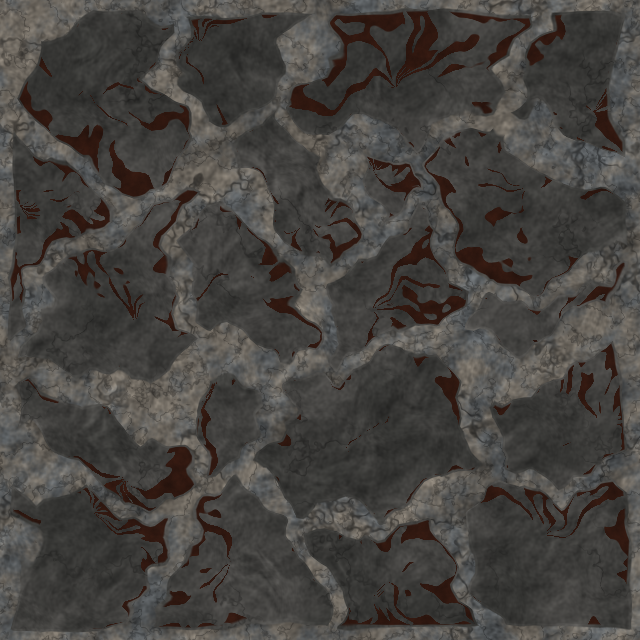
This texture is drawn by a Shadertoy shader. Its source:

```glsl
#define GRID ivec2(4, 5)
#define JITTER 0.8
#define SIZE_SPREAD 0.018
#define GAP 0.014
#define NOTCH 0.075
#define RIM 0.011
#define DRIP_RATE 4.2
#define STONE_WARM vec3(0.445, 0.42, 0.385)
#define STONE_COOL vec3(0.335, 0.35, 0.36)
#define HIDE_LIGHT vec3(0.282, 0.277, 0.268)
#define HIDE_DARK vec3(0.198, 0.198, 0.19)
#define BLOOD vec3(0.18, 0.083, 0.052)

vec2 hash2(vec2 p) {
    vec3 q = fract(p.xyx * vec3(0.1031, 0.1030, 0.0973));
    q += dot(q, q.yzx + 33.33);
    return fract((q.xx + q.yz) * q.zy);
}

// Gradient noise, roughly -0.7 to 0.7
float noise(vec2 p) {
    vec2 i = floor(p), f = p - i;
    vec2 u = f * f * f * (f * (f * 6.0 - 15.0) + 10.0);
    vec2 e = vec2(0.0, 1.0);
    float a = dot(hash2(i) * 2.0 - 1.0, f);
    float b = dot(hash2(i + e.yx) * 2.0 - 1.0, f - e.yx);
    float c = dot(hash2(i + e.xy) * 2.0 - 1.0, f - e.xy);
    float d = dot(hash2(i + e.yy) * 2.0 - 1.0, f - e.yy);
    return 1.3 * mix(mix(a, b, u.x), mix(c, d, u.x), u.y);
}

float fbm(vec2 p) {
    float sum = 0.0, amp = 0.6;
    for (int i = 0; i < 5; i++) {
        sum += amp * noise(p);
        p = mat2(1.6, 1.2, -1.2, 1.6) * p + 7.3;
        amp *= 0.62;
    }
    return sum;
}

// Thin dark line where the noise crosses zero
float crackLine(vec2 p, float width) {
    return 1.0 - smoothstep(0.0, width, abs(fbm(p)));
}

vec2 triangleWave(vec2 x) { return abs(fract(x) - 0.5) - 0.25; }

// Bends straight borders into kinked, torn outlines
vec2 tear(vec2 p) {
    vec2 bent = p + 0.11 * triangleWave(p.yx * 3.1 + 0.4 * p + 0.2);
    bent += 0.055 * triangleWave(p.yx * 7.3 - 2.0 * p);
    bent += 0.022 * triangleWave(p.yx * 17.0 + 5.0 * p);
    bent += 0.04 * vec2(noise(p * 5.0 + 3.0), noise(p * 5.0 + 41.0));
    return bent + 0.009 * vec2(noise(p * 30.0), noise(p * 30.0 + 19.0));
}

// Site position in xy, size weight in z
vec3 shardSite(int k) {
    vec2 cell = vec2(k % GRID.x, k / GRID.x);
    vec2 shift = (hash2(cell + 17.0) - 0.5) * JITTER;
    float weight = (hash2(cell + 71.0).x - 0.5) * SIZE_SPREAD;
    return vec3((cell + 0.5 + shift) / vec2(GRID), weight);
}

// Depth inside the nearest shard; also returns its index and site
float shardDepth(vec2 p, out int id, out vec2 site) {
    float best = 1e3;
    int count = GRID.x * GRID.y;
    for (int k = 0; k < count; k++) {
        vec3 s = shardSite(k);
        float power = dot(p - s.xy, p - s.xy) - s.z;
        if (power < best) { best = power; id = k; site = s.xy; }
    }
    float depth = 1e3;
    for (int k = 0; k < count; k++) {
        if (k == id) continue;
        vec3 s = shardSite(k);
        float power = dot(p - s.xy, p - s.xy) - s.z;
        depth = min(depth, (power - best) / (2.0 * length(s.xy - site)));
    }
    return depth;
}

vec3 stoneColor(vec2 p) {
    float tint = 0.5 * noise(p * 6.0 + 5.0) + fbm(p * 20.0);
    vec3 col = mix(STONE_COOL, STONE_WARM, smoothstep(-0.5, 0.4, tint));
    vec2 q = p * 12.0 + 0.5 * noise(p * 9.0);
    float relief = fbm(q) - fbm(q + vec2(-0.08, 0.11));
    float crack = crackLine(p * 6.0 + 13.0, 0.05) * smoothstep(-0.1, 0.25, noise(p * 8.0 + 29.0));
    crack = max(crack, 0.6 * crackLine(p * 13.0 + 37.0, 0.06));
    return col * (1.0 + 0.75 * relief + 0.2 * noise(p * 140.0)) * (1.0 - 0.38 * crack);
}

vec3 hideColor(vec2 p, vec2 local) {
    float tone = 0.8 * noise(p * 5.0 + 60.0) + 0.8 * fbm(p * 13.0 + 22.0);
    vec3 col = mix(HIDE_DARK, HIDE_LIGHT, smoothstep(-0.5, 0.5, tone));
    vec2 bent = local + 0.04 * noise(p * 9.0);
    float fold = noise(bent * vec2(12.0, 46.0)) + 0.5 * noise(bent * vec2(30.0, 95.0));
    fold *= smoothstep(-0.2, 0.35, noise(p * 9.0 + 8.0));
    vec2 q = p * 13.0 + 0.5 * noise(p * 10.0 + 4.0);
    float relief = fbm(q) - fbm(q + vec2(-0.08, 0.11));
    float crease = crackLine(p * 9.0 + 51.0, 0.05) * smoothstep(0.0, 0.3, noise(p * 7.0 + 33.0));
    return col * (1.0 + 0.3 * fold + 0.5 * relief + 0.13 * noise(p * 150.0)) * (1.0 - 0.22 * crease);
}

void mainImage(out vec4 fragColor, in vec2 fragCoord) {
    vec2 uv = fragCoord / iResolution.xy;
    float aa = 1.0 / iResolution.y;

    // Shard outline, kept inside the canvas
    vec2 p = tear(uv), site;
    int id;
    float depth = shardDepth(p, id, site) - GAP - NOTCH * max(noise(uv * 6.0 + 9.0), 0.0);
    vec2 border = min(uv, 1.0 - uv) - 0.012 - 0.35 * abs(p - uv).yx;
    float edgeBite = 0.08 * max(noise(uv * 7.0 + 15.0), 0.0);
    depth = min(depth, min(border.x, border.y) - edgeBite);
    float shard = smoothstep(-aa, aa, depth);

    // Local frame turned toward the stained side
    vec2 seed = hash2(vec2(id, 5));
    float turn = 6.2832 * seed.x;
    vec2 local = mat2(cos(turn), -sin(turn), sin(turn), cos(turn)) * (p - site);
    float angle = atan(local.y, local.x);

    // Stained rim with drips running inward
    float inside = max(depth, 0.0);
    float wet = smoothstep(-0.6, 0.4, cos(angle)) * (0.8 + 0.2 * seed.y);
    vec2 run = vec2(angle * DRIP_RATE + 0.9 * noise(uv * 20.0), depth * 12.0) + 30.0 * seed;
    float stain = 1.35 * noise(run) + 0.4 * noise(uv * 34.0) + 0.8 * exp(-inside / RIM);
    stain -= 0.14 + 2.7 * inside + 0.8 * (1.0 - wet);
    float blood = smoothstep(0.0, 0.04, stain) * smoothstep(0.003, 0.003 + 2.0 * aa, depth);

    // Layers: shaded stone, hide, blood
    float shade = exp(min(depth, 0.0) / 0.012) * smoothstep(-0.2, 0.4, noise(uv * 7.0 + 2.0));
    vec3 stone = stoneColor(uv) * (1.0 - 0.25 * shade);
    vec3 hide = hideColor(uv, local);
    hide *= 1.0 + 0.12 * (1.0 - smoothstep(0.003, 0.006, depth));
    vec3 stainColor = BLOOD * (1.0 + 0.4 * fbm(uv * 40.0));
    vec3 col = mix(stone, mix(hide, stainColor, 0.95 * blood), shard);
    fragColor = vec4(col, 1.0);
}
```
